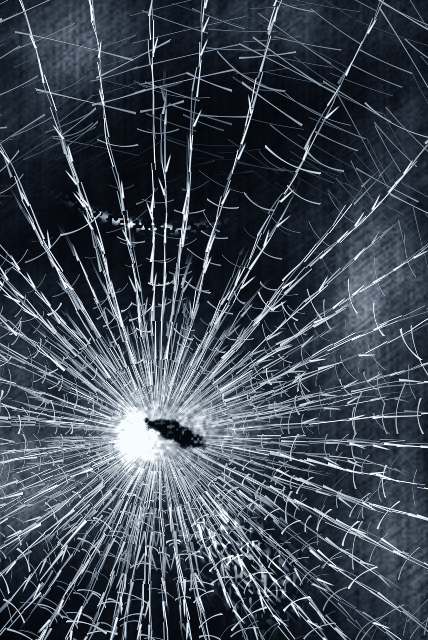
This texture is drawn by a WebGL 2 fragment shader. Its source:

```glsl
#version 300 es
precision highp float;
// Shattered dark glass: an impact point with radial cracks, web chords and dusty haze.
uniform vec2 u_resolution;
out vec4 fragColor;

const float TAU = 6.2831853;

float hash(vec2 p) {
  vec3 q = fract(vec3(p.xyx) * 0.1031);
  q += dot(q, q.yzx + 33.33);
  return fract((q.x + q.y) * q.z);
}

float noise(vec2 p) {
  vec2 i = floor(p), f = fract(p);
  f = f * f * (3.0 - 2.0 * f);
  return mix(mix(hash(i), hash(i + vec2(1, 0)), f.x),
             mix(hash(i + vec2(0, 1)), hash(i + vec2(1, 1)), f.x), f.y);
}

float fbm(vec2 p) {
  float sum = 0.0, amp = 0.5;
  for (int i = 0; i < 4; i++) {
    sum += amp * noise(p);
    p = p * 2.1 + 17.3;
    amp *= 0.5;
  }
  return sum;
}

float stroke(float d, float halfWidth) {
  float px = 0.8 / u_resolution.y;
  return 1.0 - smoothstep(max(halfWidth - px, 0.0), halfWidth + px, abs(d));
}

float glow(vec2 p, vec2 centre, vec2 size) {
  vec2 q = (p - centre) / size;
  return exp(-dot(q, q));
}

// Straight splinters laid end to end, each a little askew
float splinters(float r, float d, float seed, float rate) {
  float t = r * rate + seed, f = fract(t);
  float h = hash(vec2(floor(t), seed)), g = fract(h * 47.0);
  d += (h - 0.5) * 0.003 + (f - 0.5) * (g - 0.5) * 0.009;
  return stroke(d, 0.0005 + 0.0022 * g * g * (1.0 - f)) * (0.45 + 0.6 * fract(h * 13.0));
}

// One crack: r runs along it, d across it
float crack(float r, float d, float seed) {
  if (abs(d) > 0.03) return 0.0;
  float s = floor(seed * 911.0), loose = smoothstep(0.0, 0.3, r);
  d += loose * 0.014 * (noise(vec2(r * 6.0, s)) - 0.5);
  float gap = loose * 0.009 * (noise(vec2(r * 13.0, s + 3.0)) - 0.2);
  float v = max(splinters(r, d, s, 17.0), splinters(r, d - gap, s + 5.0, 26.0));
  // Short barbs peeling off one side
  float t = r * 27.0 + s, f = fract(t), h = hash(vec2(floor(t), s + 9.0));
  float side = fract(h * 31.0) - 0.5;
  float barb = stroke(d - f * side * 0.03, 0.0004 + 0.0018 * (1.0 - f)) * step(0.5, h);
  return max(v, barb * loose * smoothstep(0.0, 0.1, f) * smoothstep(0.9, 0.6, f));
}

// Evenly scattered cracks around the impact
float rays(float r, float turn, float count, float reach) {
  float v = 0.0, cell = floor(turn * count);
  for (float k = -1.0; k <= 1.0; k++) {
    float h = hash(vec2(mod(cell + k, count), count));
    float d = (turn - (cell + k + 0.5 + 0.6 * (h - 0.5)) / count) * TAU * r;
    float len = reach * (0.6 + 0.8 * fract(h * 37.0));
    v = max(v, crack(r, d, h) * (1.0 - smoothstep(len * 0.75, len, r)));
  }
  return v;
}

// Broken chords joining neighbouring cracks
float web(float r, float turn, float count, float rings, float density, float skew) {
  float sector = mod(floor(turn * count), count), f = fract(turn * count);
  float h = hash(vec2(sector, count + 4.0));
  float q = log(r + 0.05) * rings + h * 0.9 + (f - 0.5) * (fract(h * 53.0) - 0.5) * skew;
  q += 0.6 * noise(vec2(sector * 7.3, r * 6.0)) + 0.5 * f * (1.0 - f);
  float pick = hash(vec2(sector, floor(q) + count + 60.0));
  float tone = fract(pick * 29.0);
  float d = (fract(q) - 0.5) * (r + 0.05) / rings;
  return stroke(d, 0.0004 + 0.0034 * tone * abs(f - 0.5)) * step(1.0 - density, pick) * (0.4 + 0.6 * tone);
}

void main() {
  vec2 p = gl_FragCoord.xy / u_resolution.y;
  p.x *= 0.668 * u_resolution.y / u_resolution.x;
  vec2 d = p - vec2(0.247, 0.322);
  float r = length(d), angle = atan(d.y, d.x), turn = angle / TAU;
  float up = smoothstep(0.5, 0.85, sin(angle));

  // Dust, vertical wipe marks and fine diagonal hatching
  float dust = 0.85 * glow(p, vec2(0.13, 0.95), vec2(0.09, 0.08)) + 0.85 * glow(p, vec2(0.6, 0.54), vec2(0.13, 0.15))
             + 0.6 * glow(p, vec2(0.63, 0.15), vec2(0.12, 0.22)) + 0.6 * glow(p, vec2(0.02, 0.24), vec2(0.11, 0.1))
             + 0.4 * glow(p, vec2(0.02, 0.45), vec2(0.09, 0.1)) + 0.3 * glow(p, vec2(0.02, 0.85), vec2(0.1, 0.12))
             + 0.45 * glow(p, vec2(0.48, 0.97), vec2(0.16, 0.06)) + 0.3 * glow(p, vec2(0.65, 0.8), vec2(0.08, 0.15)) + 0.09;
  float wipe = noise(vec2(p.x * 190.0, p.y * 7.0)) * 0.6 + noise(vec2(p.x * 60.0, p.y * 3.0)) * 0.4;
  float hatch = noise(vec2(dot(p, vec2(-0.6, 0.8)) * 260.0, dot(p, vec2(0.8, 0.6)) * 12.0));
  float grain = 0.25 * hatch + 0.45 * wipe + 0.3 * noise(p * 240.0);
  float v = 0.005 + dust * (0.07 + 1.15 * fbm(p * 9.0) * grain);
  v += 0.16 * exp(-r * r / 0.035) * (0.5 + noise(p * 130.0));

  // Long upper cracks, crowded near the vertical
  float lines = 0.0;
  for (float k = -4.0; k <= 4.0; k++) {
    float a = radians(91.0 + 7.5 * k + 0.22 * k * k * k);
    vec2 along = vec2(cos(a), sin(a));
    if (dot(d, along) > 0.0) lines = max(lines, crack(r, dot(d, vec2(-along.y, along.x)), 0.31 + 0.073 * (k + 4.0)));
  }
  // Shorter and finer cracks on every side
  lines = max(lines, rays(r, turn, 46.0, mix(0.9, 0.45, up)));
  lines = max(lines, 0.85 * rays(r, turn, 64.0, mix(0.42, 0.25, up)));
  lines = max(lines, 0.8 * rays(r, turn, 84.0, 0.18));

  // Web chords, then thin tangential scratches far away
  float chords = web(r, turn, 46.0, 8.0, mix(0.75, 0.4, up), 0.8) * smoothstep(0.7, 0.4, r);
  chords = max(chords, 0.9 * web(r, turn, 31.0, 6.0, mix(0.6, 0.35, up), 0.9));
  chords = max(chords, 0.85 * web(r, turn, 64.0, 9.0, mix(0.6, 0.3, up), 1.2) * smoothstep(0.45, 0.3, r));
  for (float k = 0.0; k < 4.0; k++)
    chords = max(chords, 0.75 * web(r, turn + 0.013 * k, 23.0 + 8.0 * k, 15.0 + 4.0 * k, 0.36, 3.5) * smoothstep(0.38, 0.55, r));
  v = max(v, max(lines, chords * 0.95));

  // Chalky smear above and a strip of splintered shards below right
  float smear = glow(p, vec2(0.22, 0.643 + 1.6 * (p.x - 0.27) * (p.x - 0.27)), vec2(0.08, 0.007));
  v += smear * smoothstep(0.5, 0.75, noise(p * vec2(210.0, 260.0)));
  vec2 s = mat2(0.7, 0.71, -0.71, 0.7) * (p - vec2(0.385, 0.125));
  float strip = glow(p, vec2(0.35, 0.16), vec2(0.05)) + glow(p, vec2(0.41, 0.09), vec2(0.05));
  float shard = max(noise(s * vec2(75.0, 230.0)), noise(p * vec2(220.0, 80.0)));
  v += 0.7 * min(strip, 1.0) * smoothstep(0.65, 0.9, shard);

  // Crushed glass around the impact, white core and dark hole
  float grit = noise(p * 210.0) * 0.6 + noise(p * 95.0) * 0.4;
  float crush = glow(p, vec2(0.285, 0.33), vec2(0.11, 0.047)) + 0.6 * glow(p, vec2(0.22, 0.315), vec2(0.06, 0.055));
  v = mix(v, 0.2 + 0.95 * grit, min(crush, 1.0) * 0.75);
  v += 1.1 * glow(p, vec2(0.212, 0.314), vec2(0.028, 0.038)) * (0.6 + 0.5 * grit);
  vec2 c = p - vec2(0.279, 0.323);
  float hole = length(vec2(c.x, c.y + 0.35 * c.x) / vec2(0.045, 0.016)) + 1.2 * (fbm(p * 70.0) - 0.5);
  v = mix(0.03 + 0.4 * smoothstep(0.5, 0.8, grit), v, smoothstep(0.75, 1.1, hole));

  // Cold tint
  vec3 tint = pow(vec3(clamp(v, 0.0, 1.0)), vec3(1.12, 1.0, 0.87));
  fragColor = vec4(tint * vec3(0.97, 0.99, 1.0), 1.0);
}
```
